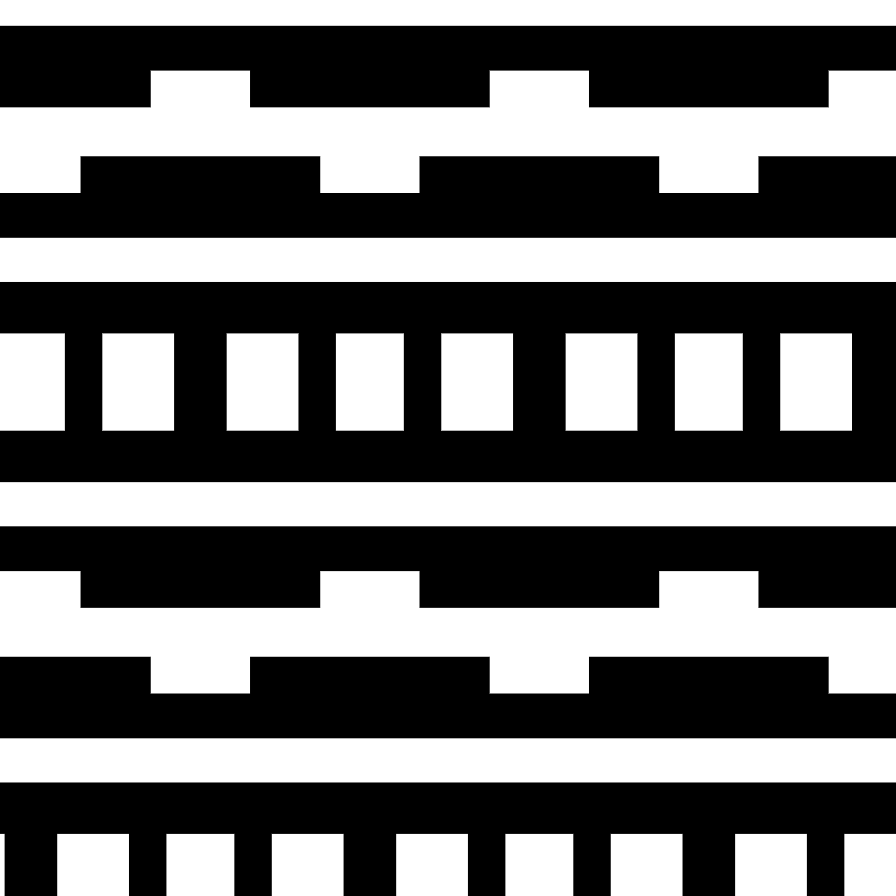
Reproduce this pattern procedurally as a Shadertoy shader.

```glsl
// Black and white geometric border: rows of windowed bars between stepped rails.
// One tile is folded about its centre and repeated, each row shifted half a tile;
// signed distances to plain intervals cut the white openings out of black bands.

// Signed distance to the interval from lo to hi, negative inside.
float interval(float x, float lo, float hi) {
    return max(lo - x, x - hi);
}

// Pixel coverage of a signed distance.
float fill(float dist, float pixel) {
    return clamp(0.5 - dist / pixel, 0.0, 1.0);
}

void mainImage(out vec4 fragColor, in vec2 fragCoord) {
    float pixel = 1.0 / iResolution.y;
    vec2 tile = vec2(0.3783, 0.5586);

    // Half-drop repeat, then mirror each tile about its centre
    vec2 p = fragCoord * pixel - vec2(0.4128, 0.5736);
    float row = floor(p.y / tile.y + 0.5);
    p.y -= row * tile.y;
    p.x -= 0.5 * row * tile.x;
    p.x -= tile.x * floor(p.x / tile.x + 0.5);
    p = abs(p);

    // Black bands: central bar and outer rail
    float bands = min(p.y - 0.1117, interval(p.y, 0.161, 0.252));

    // White windows: a narrow one at the centre, a wider one on each side
    float columns = min(p.x - 0.0379, interval(p.x, 0.0797, 0.1598));
    float windows = max(columns, p.y - 0.0543);

    // White notch stepping into the rail
    float notch = max(p.x - 0.0554, 0.211 - p.y);

    float ink = fill(max(bands, -min(windows, notch)), pixel);
    fragColor = vec4(vec3(1.0 - ink), 1.0);
}
```
